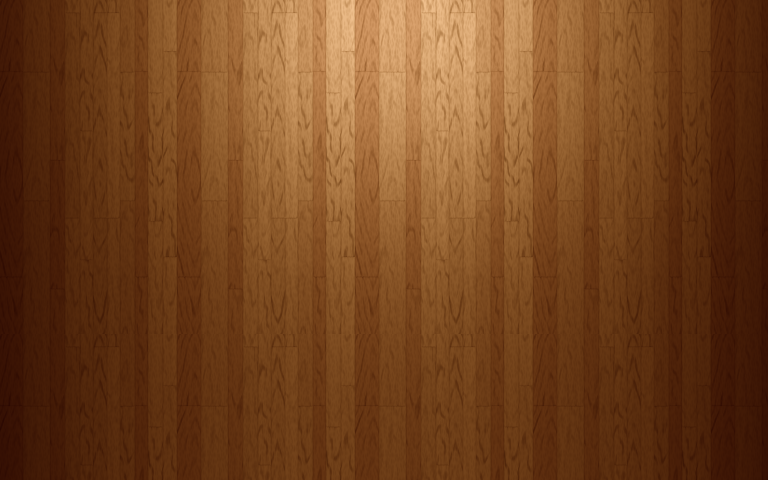
A Shadertoy shader for this texture:

```glsl
// Parquet of narrow upright boards under a warm lamp at the top centre.
// One tile of boards repeats in both directions; the grain is built from
// warped ring fields, layered sines and stretched cellular noise.

// Lengths are in canvas heights unless they are fractions of the tile.
const vec2 TILE = vec2(0.3708, 0.696);
const float TILE_LEFT = 0.7396;
const float BOARD_SPLIT = 0.385;      // share of the tile taken by the short board
const vec2 LAMP = vec2(0.835, 1.0);
const float LAMP_SPREAD = 0.25;
const float LAMP_GAIN = 0.44;
const float AMBIENT = 0.25;
const float SIDE_FALLOFF = 0.19;
const float FLOOR_FALLOFF = 0.03;
const float RING_DEPTH = 0.27;
const float PORE_DEPTH = 0.05;
const float STREAK_DEPTH = 0.01;
const float SIDE_SEAM_DEPTH = 0.07;
const float END_SEAM_DEPTH = 0.08;
const float SEAM_WIDTH = 0.0006;
const float REDNESS = 0.2;            // how far dark boards lean to red

const int PLANKS = 11;
const float EDGE[12] = float[](0.0, 0.135, 0.287, 0.371, 0.455, 0.528,
                               0.607, 0.68, 0.764, 0.837, 0.921, 1.0);
const float SEAM[11] = float[](0.829, 0.216, 0.48, 0.653, 0.392, 0.653,
                               0.653, 0.216, 0.829, 0.278, 0.769);
const float TONE[11] = float[](0.92, 1.0, 0.92, 1.02, 1.05, 1.02,
                               1.04, 0.99, 0.91, 1.02, 1.04);

float hash(vec2 p) {
    vec3 q = fract(vec3(p.xyx) * 0.1031);
    q += dot(q, q.yzx + 33.33);
    return fract((q.x + q.y) * q.z);
}

// Distance to the nearest scattered point.
float cellular(vec2 p) {
    vec2 cell = floor(p), f = fract(p);
    float nearest = 2.0;
    for (int j = -1; j <= 1; j++)
        for (int i = -1; i <= 1; i++) {
            vec2 o = vec2(i, j), c = cell + o;
            vec2 site = o + vec2(hash(c), hash(c + 41.7)) - f;
            nearest = min(nearest, length(site));
        }
    return nearest;
}

float waver(float y, float seed) {
    return sin(y * 17.0 + seed) + 0.5 * sin(y * 41.0 + seed * 2.3)
         + 0.25 * sin(y * 93.0 + seed * 3.7);
}

// Spindle-shaped rings that taper into spires above and below a knot.
float knotRings(vec2 d, float y) {
    d.x += 0.0009 * waver(y * 1.4, 1.0);
    return length(vec2(d.x * 82.0, 0.3)) + length(vec2(d.y * 22.0, 0.35))
         + 0.14 * waver(y * 1.7, 4.0);
}

// Warm ramp from dark walnut to pale honey, driven by its red value.
vec3 woodColour(float red) {
    float d = red - 0.28;
    return vec3(red, 0.12 + d * (0.78 + 0.27 * d), 0.03 + d * (0.30 + 0.75 * d));
}

void mainImage(out vec4 fragColor, in vec2 fragCoord) {
    float px = 1.0 / iResolution.y;
    vec2 p = fragCoord * px;
    float aspect = iResolution.x * px;

    // Place within the tile, with y running downwards.
    vec2 t = fract(vec2(p.x - TILE_LEFT, 1.0 - p.y) / TILE);
    vec2 local = t * TILE;

    int plank = 0;
    for (int i = 1; i < PLANKS; i++)
        if (t.x >= EDGE[i]) plank = i;
    float left = EDGE[plank], right = EDGE[plank + 1];

    // Butt joints cut each plank into a short and a long board.
    float along = fract(t.y - SEAM[plank]);
    float board = step(BOARD_SPLIT, along);
    float seed = 6.2832 * hash(vec2(float(plank) + 3.0, board + 8.0));
    float chance = hash(vec2(float(plank) + 21.0, board + 5.0));

    // Nested spires of grain.
    float centre = mix(left, right, 0.2 + 0.6 * chance) * TILE.x;
    float dx = local.x - centre + 0.0018 * waver(local.y, seed);
    float lean = chance > 0.5 ? 13.0 : -13.0;
    float level = length(vec2(dx * 70.0, 0.25)) + local.y * lean
                + 0.25 * waver(local.y * 1.2, seed + 2.0)
                + 0.12 * sin(local.x * 260.0 + local.y * 120.0 + seed);
    float ringGain = mix(0.35, 0.9, fract(chance * 7.0));
    if (plank == 0 || plank == 5) {
        vec2 knot = plank == 0 ? vec2(0.0375, 0.365) : vec2(0.2095, 0.381);
        vec2 d = local - knot;
        level = knotRings(d, local.y);
        ringGain = 0.7 + 0.7 * exp(-dot(d, d) / 0.003);
    }

    // Thin dark lines of uneven strength, broken into strokes.
    float ring = 1.0 - smoothstep(0.03, 0.27, abs(fract(level) - 0.5));
    ring *= 0.3 + 0.7 * hash(vec2(floor(level) + 70.0, float(plank) + 9.0));
    float stroke = cellular(local * vec2(95.0, 20.0) + seed * 5.0);
    ring *= 1.0 - 0.8 * smoothstep(0.3, 0.65, stroke);

    // Pores and soft streaks along the board.
    float pore = 1.0 - smoothstep(0.1, 0.65, cellular(local * vec2(240.0, 85.0) + seed * 9.0));
    float bend = local.x + 0.002 * waver(local.y * 0.6, seed);
    float streak = sin(bend * 310.0 + seed) + 0.7 * sin(bend * 547.0 + seed * 2.0);

    // Hairlines between boards.
    float sideGap = min(t.x - left, right - t.x) * TILE.x;
    float endGap = min(min(along, 1.0 - along), abs(along - BOARD_SPLIT)) * TILE.y;
    float sideSeam = 1.0 - smoothstep(0.0, SEAM_WIDTH + px, sideGap);
    float endSeam = 1.0 - smoothstep(0.0, SEAM_WIDTH + px, endGap);

    float tone = TONE[plank] + 0.04 * (chance - 0.5);
    float red = REDNESS * max(1.0 - tone, 0.0);
    tone *= 1.03 - RING_DEPTH * ringGain * ring - PORE_DEPTH * pore + STREAK_DEPTH * streak;
    tone *= 1.0 - max(SIDE_SEAM_DEPTH * sideSeam, END_SEAM_DEPTH * endSeam);

    // Lamp pool over an ambient that fades to the sides and the floor.
    vec2 away = p - LAMP;
    float side = 2.0 * p.x / aspect - 1.0;
    float light = AMBIENT + SIDE_FALLOFF * (1.0 - side * side)
                + LAMP_GAIN * exp(-dot(away, away) / LAMP_SPREAD)
                - FLOOR_FALLOFF * (1.0 - p.y);

    vec3 colour = woodColour(light * tone) * vec3(1.0 + red, 1.0 - red, 1.0 - red);
    fragColor = vec4(clamp(colour, 0.0, 1.0), 1.0);
}
```
